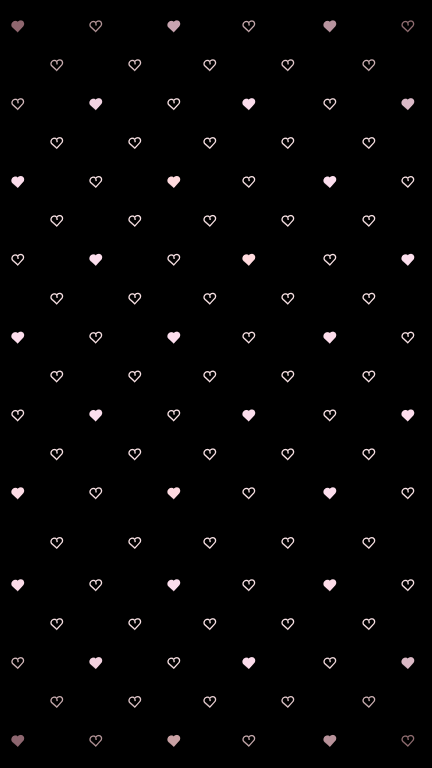
This pattern is drawn by a Shadertoy shader. Its source:

```glsl
const float PITCH = 0.0903;            // column spacing / canvas width
const float ROW_PITCH = 0.9975;        // row spacing, in columns
const vec2 MARGIN = vec2(0.455, 0.685); // first heart from the edges
const float LAST_COLUMN = 10.0;
const float LAST_UPPER_ROW = 12.0;     // counted down from the top
const float LAST_LOWER_ROW = 5.0;      // counted up from the bottom
const float SEAM_HEIGHT = 6.41;        // where the two blocks meet
const float COLUMN_DRIFT = -0.077;     // offset of the middle columns
const float SEAM_DRIFT = 0.085;        // offset of the row below the seam
const float HEART_SIZE = 0.272;
const float HEART_SLANT = 0.09;
const float LINE_WIDTH = 0.034;
const float FADE_START = 6.92;
const float FADE_RANGE = 3.6;
const vec3 PINK = vec3(0.99, 0.87, 0.93);
const vec3 PEACH = vec3(1.0, 0.85, 0.86);
const vec3 LINE_COLOR = vec3(0.97, 0.88, 0.89);

vec2 hashGradient(vec2 cell) {
    float angle = 6.2832 * fract(sin(dot(cell, vec2(127.1, 311.7))) * 43758.5);
    return vec2(cos(angle), sin(angle));
}

float gradientNoise(vec2 p) {
    vec2 i = floor(p), f = fract(p);
    vec2 u = f * f * (3.0 - 2.0 * f);
    vec2 e = vec2(1.0, 0.0);
    float low = mix(dot(hashGradient(i), f),
                    dot(hashGradient(i + e.xy), f - e.xy), u.x);
    float high = mix(dot(hashGradient(i + e.yx), f - e.yx),
                     dot(hashGradient(i + e.xx), f - e.xx), u.x);
    return mix(low, high, u.y);
}

float dot2(vec2 v) { return dot(v, v); }

// Signed distance to a heart whose tip is at the origin
float heartDistance(vec2 p) {
    p.x = abs(p.x);
    if (p.x + p.y > 1.0) return length(p - vec2(0.25, 0.75)) - sqrt(2.0) / 4.0;
    float d2 = min(dot2(p - vec2(0.0, 1.0)), dot2(p - 0.5 * max(p.x + p.y, 0.0)));
    return sqrt(d2) * sign(p.x - p.y);
}

float segmentDistance(vec2 p, vec2 a, vec2 b) {
    vec2 ab = b - a;
    return length(p - a - ab * clamp(dot(p - a, ab) / dot(ab, ab), 0.0, 1.0));
}

void mainImage(out vec4 fragColor, in vec2 fragCoord) {
    float pixel = 1.0 / (iResolution.x * PITCH);
    vec2 p = fragCoord * pixel;
    vec2 canvas = iResolution.xy * pixel;

    // Upper block counts rows from the top, lower block from the bottom
    bool upper = p.y > SEAM_HEIGHT;
    float edgeHeight = upper ? canvas.y - p.y : p.y;
    vec2 id = floor((vec2(p.x, edgeHeight) - MARGIN) / vec2(1.0, ROW_PITCH) + 0.5);
    float lastRow = upper ? LAST_UPPER_ROW : LAST_LOWER_ROW;

    // Heart centre with the small irregularities of the grid
    vec2 center = MARGIN + id * vec2(1.0, ROW_PITCH);
    if (id.x > 4.5 && id.x < 7.5) center.x += COLUMN_DRIFT;
    if (!upper && id.y == LAST_LOWER_ROW) center.y += SEAM_DRIFT;
    if (upper) center.y = canvas.y - center.y;

    bool present = mod(id.x + id.y, 2.0) < 0.5
        && id.x >= 0.0 && id.x <= LAST_COLUMN && id.y >= 0.0 && id.y <= lastRow;
    bool filled = mod(id.y, 2.0) < 0.5 && mod(id.x + id.y, 4.0) < 0.5;

    // Solid heart, or an outline with a short stroke at the notch
    vec2 q = (p - center) / HEART_SIZE;
    q.y += 0.53 - HEART_SLANT * q.x;
    float d = heartDistance(q) * HEART_SIZE;
    if (!filled) {
        float halfLine = 0.5 * LINE_WIDTH;
        float notch = segmentDistance(q, vec2(0.0, 0.9), vec2(0.03, 0.7)) * HEART_SIZE;
        d = min(abs(d + halfLine), notch) - halfLine;
    }
    float coverage = present ? clamp(0.5 - d / pixel, 0.0, 1.0) : 0.0;

    // Tint varies between hearts and dims toward the corners
    float warmth = smoothstep(-0.1, 0.5, gradientNoise(center * 0.37));
    vec3 color = filled ? mix(PINK, PEACH, warmth) : LINE_COLOR;
    float fade = max(distance(center, 0.5 * canvas) - FADE_START, 0.0) / FADE_RANGE;
    fade = 0.5 * pow(fade, 1.7);
    color *= 1.0 - fade * vec3(0.9, 1.1, 1.08);

    fragColor = vec4(color * coverage, 1.0);
}
```
